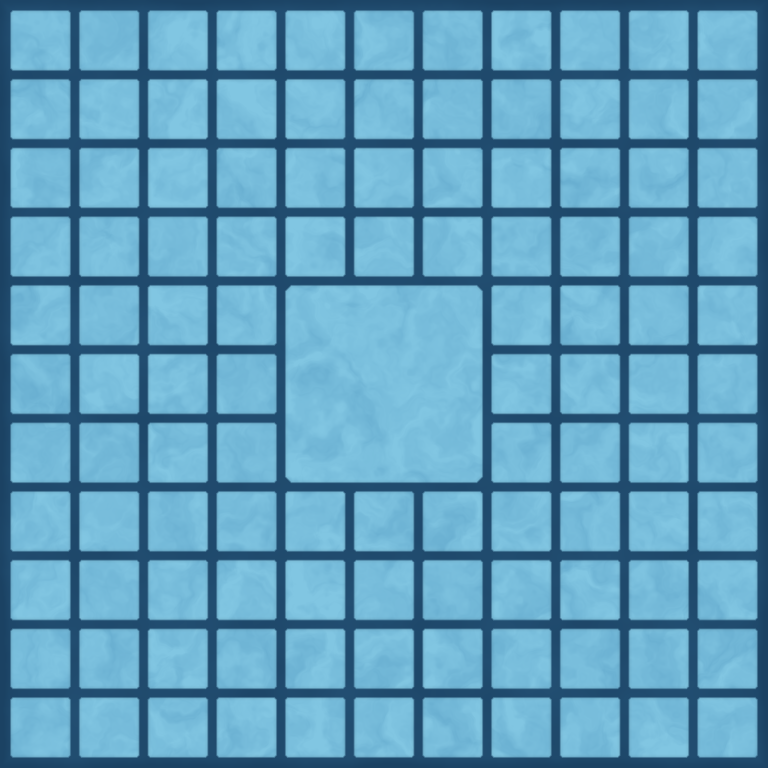
This pattern is drawn by a Shadertoy shader. Its source:

```glsl
// Pale blue glazed tiles on dark grout: an 11 by 11 grid whose middle 3 by 3
// block is one large tile with cut corners. Box distances shape the tiles and
// domain-warped gradient noise, offset per tile, clouds the glaze.
#define PITCH 0.08945
#define TILE_HALF 0.0389
#define RINGS 5.0
#define SMALL_CUT 0.0028
#define LARGE_CUT 0.0075
#define SOFT 0.0016
#define CLOUD_SCALE 13.0
#define CLOUD_DEPTH 1.5
#define GLAZE_LIGHT vec3(0.505, 0.775, 0.885)
#define GLAZE_DARK vec3(0.400, 0.675, 0.810)
#define GROUT_LIGHT vec3(0.135, 0.310, 0.450)
#define GROUT_DARK vec3(0.105, 0.260, 0.390)

vec2 hash2(vec2 p) {
    vec3 q = fract(p.xyx * vec3(0.1031, 0.1030, 0.0973));
    q += dot(q, q.yzx + 33.33);
    return fract((q.xx + q.yz) * q.zy);
}

float cornerSlope(vec2 corner, vec2 offset) {
    float angle = 6.2832 * hash2(corner).x;
    return dot(vec2(cos(angle), sin(angle)), offset);
}

float gradientNoise(vec2 p) {
    vec2 i = floor(p), f = fract(p);
    vec2 u = f * f * f * (f * (f * 6.0 - 15.0) + 10.0);
    vec2 e = vec2(1.0, 0.0);
    float low = mix(cornerSlope(i, f), cornerSlope(i + e, f - e), u.x);
    float high = mix(cornerSlope(i + e.yx, f - e.yx), cornerSlope(i + 1.0, f - 1.0), u.x);
    return mix(low, high, u.y);
}

float fbm(vec2 p) {
    float sum = 0.0, amp = 0.5;
    for (int i = 0; i < 4; i++) {
        sum += amp * gradientNoise(p);
        p = mat2(1.6, 1.2, -1.2, 1.6) * p + 7.3;
        amp *= 0.5;
    }
    return sum;
}

// Square of the given half size with its corners cut at 45 degrees.
float cutSquare(vec2 p, float halfSize, float cut) {
    p = abs(p);
    float box = max(p.x, p.y) - halfSize;
    float chamfer = (p.x + p.y - 2.0 * halfSize + cut) * 0.7071;
    return max(box, chamfer);
}

float cloud(vec2 p) {
    vec2 warp = vec2(fbm(p), fbm(p + vec2(5.2, 1.3)));
    return fbm(p + 2.2 * warp);
}

void mainImage(out vec4 fragColor, in vec2 fragCoord) {
    float side = min(iResolution.x, iResolution.y);
    vec2 p = (fragCoord - 0.5 * iResolution.xy) / side;

    // Nearest tile; the middle block merges into one.
    vec2 cell = clamp(floor(p / PITCH + 0.5), -RINGS, RINGS);
    bool large = max(abs(cell.x), abs(cell.y)) < 1.5;
    if (large) cell = vec2(0.0);
    vec2 local = p - cell * PITCH;
    float halfSize = large ? PITCH + TILE_HALF : TILE_HALF;
    float dist = cutSquare(local, halfSize, large ? LARGE_CUT : SMALL_CUT);

    // Glaze: warped clouds shifted for each tile.
    vec2 shift = 40.0 * hash2(cell + 20.0);
    float haze = cloud(local * CLOUD_SCALE + shift);
    float tone = 0.68 + CLOUD_DEPTH * haze + 0.15 * (hash2(cell + 51.0).x - 0.5);
    vec3 glaze = mix(GLAZE_DARK, GLAZE_LIGHT, clamp(tone, 0.0, 1.0));
    glaze *= 1.0 - 0.05 * smoothstep(-0.005, 0.0, dist);

    // Grout: slow mottling, darker toward the canvas rim.
    float rim = smoothstep(0.485, 0.5, max(abs(p.x), abs(p.y)));
    float mottle = 0.65 + 0.9 * fbm(p * 9.0 + 3.0) - 0.6 * rim;
    vec3 grout = mix(GROUT_DARK, GROUT_LIGHT, clamp(mottle, 0.0, 1.0));

    float edge = max(SOFT, 0.75 / side);
    vec3 color = mix(glaze, grout, smoothstep(-edge, edge, dist));
    fragColor = vec4(color, 1.0);
}
```
